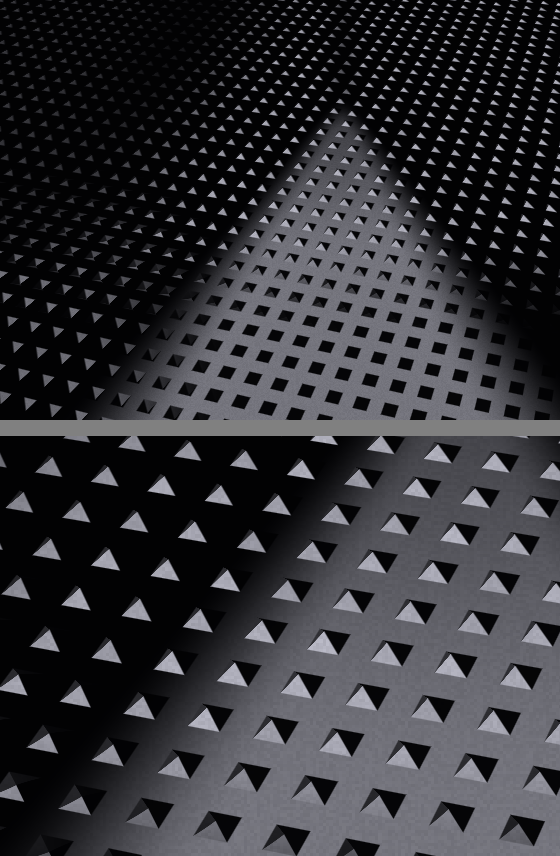
Top: the whole. Bottom: its middle third, enlarged.
Give the GLSL for this pattern, as a Shadertoy shader.

```glsl
// A dark metal plate of pyramid studs in perspective, crossed by a soft cone of light.

float hash(vec2 p) {
    return fract(sin(dot(p, vec2(127.1, 311.7))) * 43758.5453);
}

// Canvas position to stud lattice: one unit per stud, horizon above the canvas.
vec2 studLattice(vec2 p) {
    float depth = 2.0 - p.y;
    vec2 ground = vec2(p.x - 0.667, 1.0) / depth;
    mat2 steps = mat2(0.0332, -0.0040, 0.0140, 0.0149);
    return inverse(steps) * (ground - vec2(0.0065, 0.687));
}

// Cone of light on the flat plate, widening downwards from its tip.
float plateLight(vec2 p) {
    float drop = 0.76 - p.y;
    float e = max(drop, 0.0);
    float soft = 0.025 + 0.17 * e;
    float x = p.x - 0.816;
    float left = smoothstep(-soft, soft, x + 0.69 * e);
    float right = 1.0 - smoothstep(-soft, soft, x - 0.60 * e);
    float level = mix(0.24, 0.46, smoothstep(0.0, 0.4, drop));
    return level * left * right * smoothstep(-0.02, 0.08, drop);
}

// Light on the faces turned towards the viewer.
float nearLight(vec2 p) {
    float across = p.x - 0.6 * (p.y - 0.6);
    float level = mix(0.20, 0.65, smoothstep(0.2, 0.6, across));
    float band = exp(-pow((across - 0.24) / 0.12, 2.0)) * smoothstep(0.55, 0.9, p.y);
    float seam = exp(-pow((p.x - 0.816) / 0.035, 2.0)) * smoothstep(0.74, 0.8, p.y);
    return level * (1.0 - 0.7 * band) * (1.0 - 0.5 * seam) * smoothstep(0.2, 0.46, p.y);
}

// Light on the faces turned away, seen at the lower left.
float farLight(vec2 p) {
    return 0.42 * (1.0 - smoothstep(0.15, 0.55, p.x)) * (1.0 - smoothstep(0.32, 0.62, p.y));
}

void mainImage(out vec4 fragColor, in vec2 fragCoord) {
    vec2 p = fragCoord / iResolution.y;
    p.x *= 1.3333 * iResolution.y / iResolution.x;

    vec2 lattice = studLattice(p);
    vec2 id = floor(lattice + 0.5);
    vec2 cell = lattice - id;
    vec2 pixel = fwidth(lattice);

    // The apex leans with the viewing direction and flips at the lower left.
    float half_ = 0.245;
    float lean = mix(-1.0, 1.0, smoothstep(0.25, 0.7, p.y + 0.2 * smoothstep(0.2, 0.7, p.x)));
    vec2 apex = lean * vec2(-0.16, 0.21);

    // Distance from apex to each base edge, one at the edge.
    vec2 d = cell - apex;
    vec2 upper = d / (half_ - apex);
    vec2 lower = -d / (half_ + apex);
    float sides = max(upper.x, lower.x);
    float aa = 0.5 * max(pixel.x, pixel.y) / half_;
    float nearFace = smoothstep(-aa, aa, lower.y - max(sides, upper.y));
    float farFace = smoothstep(-aa, aa, upper.y - max(sides, lower.y));
    float leftFace = smoothstep(-aa, aa, lower.x - max(upper.x, max(upper.y, lower.y)));

    vec2 edge = (half_ - abs(cell)) / pixel;
    float stud = clamp(min(edge.x, edge.y) + 0.5, 0.0, 1.0);

    // Faces, with a slight change of brightness from stud to stud.
    float plate = plateLight(p);
    float faces = nearFace * nearLight(p) + farFace * farLight(p);
    faces += leftFace * 0.25 * nearLight(p) + 0.03 * plate;
    faces *= 0.92 + 0.16 * hash(id);

    float light = mix(plate, faces, stud);
    light *= 1.0 + 0.08 * (hash(floor(p * 384.0)) - 0.5);
    fragColor = vec4(vec3(0.006, 0.006, 0.012) + light * vec3(0.98, 0.98, 1.04), 1.0);
}
```
